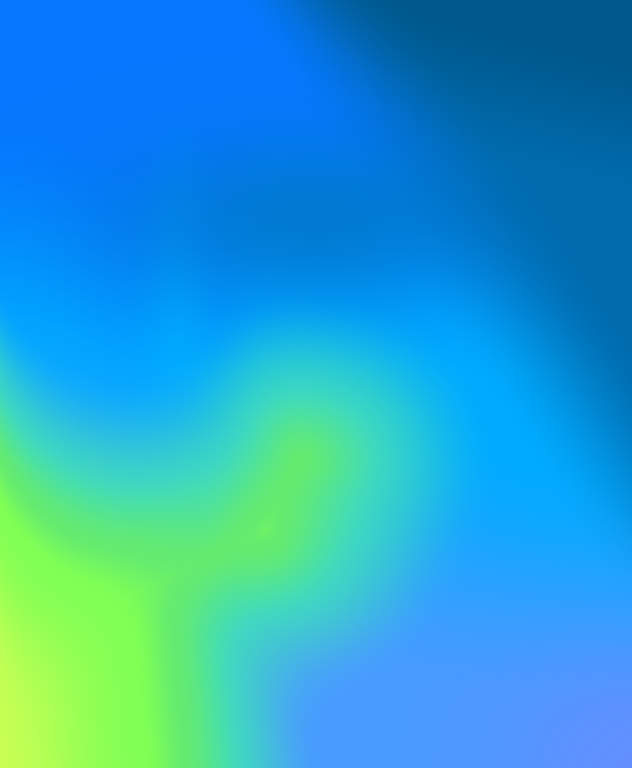
Write a WebGL 1 fragment shader that draws this background.

```glsl
precision highp float;

uniform vec2 u_resolution;

// Cool backdrop colours
const vec3 ROYAL = vec3(0.02, 0.47, 1.00);
const vec3 AZURE = vec3(0.00, 0.67, 1.00);
const vec3 HAZE = vec3(0.00, 0.47, 0.79);
const vec3 SHADOW = vec3(0.00, 0.42, 0.68);
const vec3 DEEP = vec3(0.00, 0.34, 0.54);
const vec3 PERIWINKLE = vec3(0.28, 0.61, 1.00);
const vec3 VIOLET = vec3(0.39, 0.56, 1.00);

// Warm glow colours, from its rim to its heart
const vec3 TEAL = vec3(0.25, 0.86, 0.74);
const vec3 GREEN = vec3(0.39, 0.92, 0.44);
const vec3 LIME = vec3(0.50, 1.00, 0.33);
const vec3 YELLOW = vec3(0.80, 1.00, 0.33);

// Curved arm of the glow
const vec2 ARM_ROOT = vec2(0.20, 0.22);
const vec2 ARM_BEND = vec2(0.42, 0.31);
const vec2 ARM_TIP = vec2(0.47, 0.40);
const float ARM_STRETCH = 0.30;
const float BLEND = 0.07;

// Reach of the glow: solid teal, then fully faded
const float FADE_START = 0.06;
const float FADE_END = 0.225;

float smoothMin(float a, float b, float k) {
  float h = max(k - abs(a - b), 0.0) / k;
  return min(a, b) - 0.25 * k * h * h;
}

float smoothMax(float a, float b, float k) {
  return -smoothMin(-a, -b, k);
}

float bell(vec2 p, vec2 center, vec2 radius) {
  vec2 q = (p - center) / radius;
  return exp(-dot(q, q));
}

float bump(float x, float center, float radius) {
  float q = (x - center) / radius;
  return exp(-q * q);
}

float segmentDistance(vec2 p, vec2 a, vec2 b) {
  vec2 ab = b - a;
  float t = clamp(dot(p - a, ab) / dot(ab, ab), 0.0, 1.0);
  return length(p - a - t * ab);
}

// Signed depth of the glow: zero on its green contour, negative inside
float glowDistance(vec2 p) {
  float upper = p.y - 0.265 - 0.135 * exp(-p.x / 0.09);
  float side = p.x - 0.29 + 0.12 * p.y;
  float body = smoothMax(upper, side, BLEND);

  // Widen the far side of the arm
  float beyond = p.x - ARM_TIP.x;
  p.x -= ARM_STRETCH * 0.5 * (beyond + sqrt(beyond * beyond + 0.001));
  float arm = smoothMin(segmentDistance(p, ARM_ROOT, ARM_BEND),
                        segmentDistance(p, ARM_BEND, ARM_TIP), BLEND);
  return smoothMin(body, arm, BLEND);
}

vec3 glowColor(float d) {
  vec3 color = mix(YELLOW, LIME, smoothstep(-0.32, -0.05, d));
  color = mix(color, GREEN, smoothstep(-0.06, 0.01, d));
  return mix(color, TEAL, smoothstep(0.0, 0.10, d));
}

vec3 backdrop(vec2 p) {
  // Sky with soft folds on the left
  float folded = p.y + 0.05 * bump(p.x, 0.20, 0.10)
               - 0.04 * bump(p.x, 0.28, 0.04)
               + 0.03 * bump(p.x, 0.35, 0.05);
  vec3 color = mix(AZURE, ROYAL, smoothstep(0.50, 0.85, folded));
  color = mix(color, HAZE, 0.85 * bell(p, vec2(0.50, 0.715), vec2(0.30, 0.105)));

  // Diagonal shadow, deepest in the upper right
  float diagonal = p.x - 0.45 - 0.786 * (1.0 - p.y);
  float shade = smoothstep(-0.09, 0.21, diagonal);
  color = mix(color, SHADOW, shade);
  color = mix(color, DEEP, shade * smoothstep(0.78, 1.0, p.y + 0.2 * (p.x - 0.75)));

  // Pale lower right
  float pale = 1.0 - smoothstep(0.08, 0.45, p.y + 0.25 * (p.x - 0.7));
  color = mix(color, PERIWINKLE, pale);
  return mix(color, VIOLET, bell(p, vec2(1.03, -0.02), vec2(0.25, 0.20)));
}

void main() {
  vec2 p = gl_FragCoord.xy / u_resolution;
  float d = glowDistance(p);
  float cover = 1.0 - smoothstep(FADE_START, FADE_END, d);
  gl_FragColor = vec4(mix(backdrop(p), glowColor(d), cover), 1.0);
}
```
